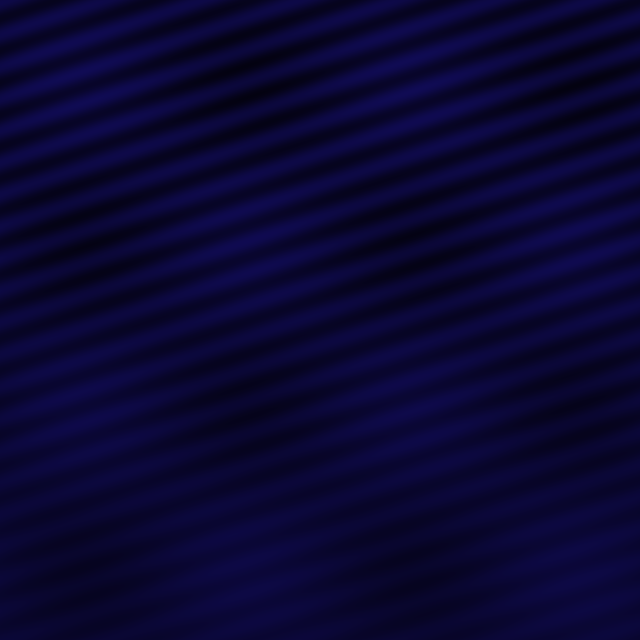
A three.js fragment shader for this background:

```glsl
// Soft slanted indigo stripes over a checkered glow, fading toward the bottom.
varying vec2 vUv;

const float TAU = 6.2831853;

// Smooth stripes, 20 down and about 6.6 across, rising to the right
float stripes(vec2 p) {
  return cos(TAU * (6.57 * p.x + 20.0 * p.y - 0.09));
}

// Alternating light and dark pools, two periods each way
float pools(vec2 p) {
  return sin(12.2 * p.x) * sin(12.2 * p.y);
}

void main() {
  // Measure downward from the top edge
  vec2 p = vec2(vUv.x, 1.0 - vUv.y);

  // Stripe contrast weakens on the way down
  float contrast = mix(0.083, 0.022, smoothstep(0.1, 1.0, p.y));
  float blue = 0.197 + contrast * stripes(p) + 0.050 * pools(p);

  // Ramp from near black to deep indigo
  vec3 night = vec3(0.012, 0.007, 0.06);
  vec3 indigo = vec3(0.062, 0.043, 0.33);
  vec3 color = mix(night, indigo, max((blue - 0.06) / 0.27, 0.0));

  gl_FragColor = vec4(color, 1.0);
}
```
